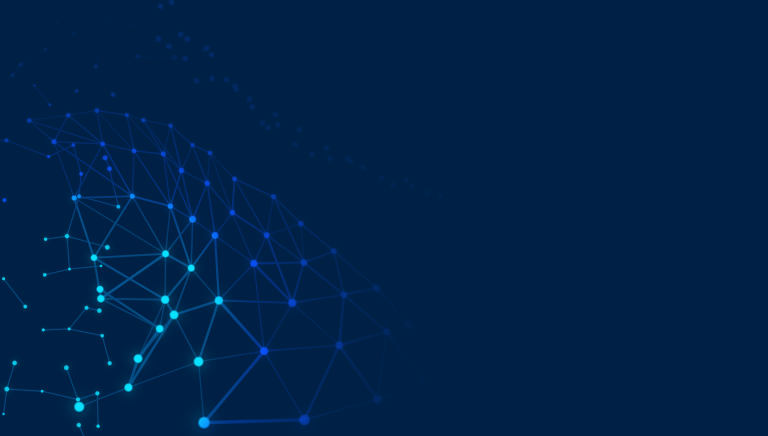
This background is drawn by a WebGL 1 fragment shader. Its source:

```glsl
precision highp float;
// Navy background with a glowing triangulated network that fades from cyan to blue.
uniform vec2 u_resolution;

// Lengths are in canvas heights, origin at the lower left.
const vec3 NAVY = vec3(0.0, 0.129, 0.271);
const vec3 BLUE = vec3(0.04, 0.32, 1.0);
const vec3 CYAN = vec3(0.04, 0.88, 1.0);
const vec3 LINE_CYAN = vec3(0.05, 0.62, 1.0);
const vec2 CYAN_CENTRE = vec2(0.23, 0.232);
const vec2 CYAN_RANGE = vec2(0.257, 0.38);
const vec2 LIGHT_CENTRE = vec2(0.206, 0.22);
const vec2 FADE_RANGE = vec2(0.39, 0.83);
const int STRANDS = 6;
const int MAX_NODES = 15;
const float MESH_JITTER = 0.02;
const float MAX_LINK = 0.27;
const float BULGE = 1.3;                   // pushes early nodes to the right
const float LINE_ALPHA = 0.4;
const float CELL = 0.07;                   // spacing of the loose fragments
const int TRAIL_DOTS = 34;

float hash(vec2 p) {
  vec3 q = fract(vec3(p.xyx) * 0.1031);
  q += dot(q, q.yzx + 33.33);
  return fract((q.x + q.y) * q.z);
}

vec2 hash2(vec2 p) {
  return vec2(hash(p + 17.3), hash(p + 71.9));
}

vec3 tint(vec2 p, vec3 inner) {
  return mix(inner, BLUE, smoothstep(CYAN_RANGE.x, CYAN_RANGE.y, distance(p, CYAN_CENTRE)));
}

float fade(vec2 p) {
  float d = distance(p, LIGHT_CENTRE);
  float f = clamp((FADE_RANGE.y - d) / (FADE_RANGE.y - FADE_RANGE.x), 0.0, 1.0);
  return f * f;
}

// Parabola passing through a, m and b at t = 0, 0.5 and 1.
vec2 curve(vec2 a, vec2 m, vec2 b, float t) {
  vec2 c = 2.0 * m - 0.5 * (a + b);
  return mix(mix(a, c, t), mix(c, b, t), t);
}

// Segments on strand s; outer strands are finer.
float segments(float s) {
  return floor(max(4.0, 14.6 - 3.1 * s));
}

vec2 meshNode(float s, float i) {
  float s2 = s * s, s3 = s2 * s, t = i / segments(s);
  vec2 a = vec2(0.06 + 0.0757 * s - 0.0087 * s2, 0.729 - 0.0115 * s - 0.0596 * s2 + 0.0092 * s3);
  vec2 m = vec2(0.477 + 0.0321 * s - 0.0126 * s2, 0.64 - 0.0929 * s);
  vec2 b = vec2(1.028 - 0.0183 * s - 0.0298 * s2, 0.17 - 0.0206 * (s + s2) + 0.0042 * s3);
  vec2 p = curve(a, m, b, t);
  p.x += BULGE * t * (1.0 - t) * max(0.5 - t, 0.0);
  return p + (hash2(vec2(s, i)) - 0.5) * MESH_JITTER;
}

float lineMask(vec2 p, vec2 a, vec2 b, float halfWidth) {
  vec2 d = b - a;
  float h = clamp(dot(p - a, d) / dot(d, d), 0.0, 1.0);
  float px = 1.0 / u_resolution.y;
  return 1.0 - smoothstep(halfWidth - 0.5 * px, halfWidth + px, length(p - a - d * h));
}

float dotMask(vec2 p, vec2 c, float radius) {
  float d = distance(p, c);
  float disc = 1.0 - smoothstep(radius * 0.65, radius + 1.0 / u_resolution.y, d);
  return max(disc, 0.12 * exp(-d * d / (radius * radius * 4.0)));
}

float meshLine(vec2 p, vec2 a, vec2 b) {
  if (distance(a, b) > MAX_LINK) return 0.0;
  float weight = hash(a * 90.0 + b * 70.0);
  float widest = mix(0.0042, 0.0012, clamp(a.y * 1.5, 0.0, 1.0));
  return lineMask(p, a, b, mix(0.0007, widest, weight)) * mix(0.55, 1.0, weight);
}

// Loose fragments occupy the left side, widening at the top.
bool fragmentExists(vec2 cell, vec2 pos) {
  float edge = 0.29 + 0.27 * smoothstep(0.75, 0.95, pos.y);
  return pos.x < edge && hash(cell + 5.7) > 0.33;
}

vec2 fragmentNode(vec2 cell) {
  return (cell + 0.1 + 0.8 * hash2(cell + 40.0)) * CELL;
}

void main() {
  vec2 p = gl_FragCoord.xy / u_resolution.y;
  float lines = 0.0, dots = 0.0, trail = 0.0;

  // Main mesh: each node joins the next one and two on the inner strand
  for (int j = 0; j < STRANDS; j++) {
    float s = float(j), last = segments(s), innerLast = segments(s + 1.0);
    for (int k = 0; k < MAX_NODES; k++) {
      float i = float(k);
      if (i > last) break;
      vec2 a = meshNode(s, i);
      if (i < last) lines = max(lines, meshLine(p, a, meshNode(s, i + 1.0)));
      if (j < STRANDS - 1) {
        float inner = floor(i * innerLast / last + 0.01);
        lines = max(lines, meshLine(p, a, meshNode(s + 1.0, inner)));
        if (inner < innerLast) lines = max(lines, meshLine(p, a, meshNode(s + 1.0, inner + 1.0)));
      }
      float radius = mix(0.0135, 0.0055, clamp(a.y * 1.5, 0.0, 1.0));
      dots = max(dots, dotMask(p, a, radius * mix(0.8, 1.1, hash(a * 90.0))));
    }
  }

  // Loose fragments: small dots joined by hairlines
  for (int n = 0; n < 9; n++) {
    vec2 cell = floor(p / CELL) + vec2(mod(float(n), 3.0), floor(float(n) / 3.0)) - 1.0;
    vec2 a = fragmentNode(cell);
    if (!fragmentExists(cell, a)) continue;
    dots = max(dots, 0.85 * dotMask(p, a, mix(0.002, 0.0055, hash(cell))));
    for (int k = 0; k < 2; k++) {
      vec2 next = cell + (k == 0 ? vec2(1.0, 0.0) : vec2(0.0, 1.0));
      vec2 b = fragmentNode(next);
      if (fragmentExists(next, b) && hash(cell + next * 3.0) > 0.45)
        lines = max(lines, 0.8 * lineMask(p, a, b, 0.0007));
    }
  }

  // Faint outer trail of dots
  for (int k = 0; k < TRAIL_DOTS; k++) {
    float t = float(k) / float(TRAIL_DOTS - 1);
    vec2 c = curve(vec2(0.367, 0.977), vec2(0.601, 0.729), vec2(1.01, 0.548), t);
    c += (hash2(vec2(float(k), 9.0)) - 0.5) * mix(0.08, 0.015, t);
    trail = max(trail, dotMask(p, c, 0.006) * mix(0.2, 0.05, t));
  }

  vec3 color = mix(NAVY, BLUE, trail);
  color = mix(color, tint(p, LINE_CYAN), lines * LINE_ALPHA * fade(p));
  color = mix(color, tint(p, CYAN), dots * fade(p));
  gl_FragColor = vec4(color, 1.0);
}
```
